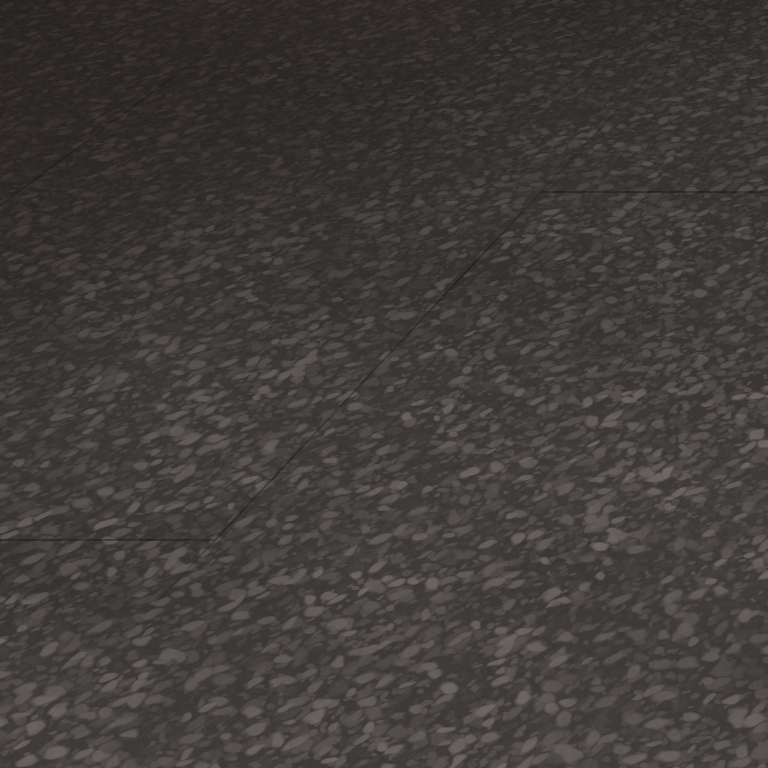
Reproduce this texture procedurally as a Shadertoy shader.

```glsl
// Dark speckled stone floor seen at a slant, with thin plank seams.
// Canvas points are projected onto a ground plane; soft elliptical flecks are
// scattered there in two sizes, then lit by a gradient that fades to the top left.

const vec2  VANISH       = vec2(2.23, 2.38); // where the long seams converge
const float DEPTH_SCALE  = 3.0;
const float FLECK_FREQ   = 108.0;
const float FINE_FREQ    = 205.0;
const float FLECK_SOFT   = 0.42;
const float BASE_GAIN    = 0.84;             // stone between the flecks
const float FLECK_GAIN   = 0.56;             // extra light on a full fleck
const float SHADE_DARK   = 0.170;
const float SHADE_LIGHT  = 0.292;
const vec3  TINT_DARK    = vec3(1.0, 0.895, 0.84);
const vec3  TINT_LIGHT   = vec3(1.0, 0.93, 0.925);
const float SEAM_START   = -1.354;           // ground position of first long seam
const float PLANK_WIDTH  = 0.418;
const float JOINT_Y      = 0.297;            // canvas height of first cross joint
const float JOINT_STEP   = 0.453;
const float SEAM_HALF    = 0.0008;
const float SEAM_DARK    = 0.36;

vec3 hash3(vec2 p) {
    vec3 q = fract(p.xyx * vec3(0.1031, 0.1030, 0.0973));
    q += dot(q, q.yxz + 33.33);
    return fract((q.xxy + q.yzz) * q.zyx);
}

float noise(vec2 p) {
    vec2 cell = floor(p), f = fract(p);
    f = f * f * (3.0 - 2.0 * f);
    float low  = mix(hash3(cell).x, hash3(cell + vec2(1, 0)).x, f.x);
    float high = mix(hash3(cell + vec2(0, 1)).x, hash3(cell + vec2(1, 1)).x, f.x);
    return mix(low, high, f.y);
}

// Strongest of the randomly turned, sized and lit ellipses around p
float flecks(vec2 p) {
    p += 0.35 * (vec2(noise(p * 1.7), noise(p * 1.7 + 41.0)) - 0.5);
    vec2 cell = floor(p);
    float glow = 0.0;
    for (int j = -1; j <= 1; j++)
    for (int i = -1; i <= 1; i++) {
        vec2 id = cell + vec2(i, j);
        vec3 place = hash3(id);
        vec3 look = hash3(id + 157.0);
        vec2 d = p - id - place.xy;
        float turn = 3.14159 * look.x;
        d = mat2(cos(turn), -sin(turn), sin(turn), cos(turn)) * d;
        float radius = mix(0.42, 0.80, look.y);
        float dist = length(d * vec2(1.0, 1.55)) / radius;
        float body = 1.0 - smoothstep(1.0 - FLECK_SOFT, 1.0 + 0.5 * FLECK_SOFT, dist);
        glow = max(glow, body * smoothstep(0.15, 1.05, look.z));
    }
    return glow;
}

// Smooth dark line of the canvas-space distance d
float seamLine(float d) {
    float blur = 0.9 / min(iResolution.x, iResolution.y);
    return 1.0 - smoothstep(SEAM_HALF - 0.5 * blur, SEAM_HALF + blur, abs(d));
}

float seams(vec2 uv, float groundX) {
    float across = (groundX - SEAM_START) / PLANK_WIDTH;
    float plank = floor(across);
    float offset = (across - round(across)) * PLANK_WIDTH;
    float longSeam = seamLine(offset * (VANISH.y - uv.y) * 0.72);
    longSeam *= mix(0.2, 0.85, smoothstep(0.2, 0.32, uv.y));
    longSeam *= mix(1.0, 0.3, smoothstep(0.68, 0.95, uv.y - 0.3 * (1.0 - uv.x) + 0.15));
    float joint = seamLine(uv.y - JOINT_Y - JOINT_STEP * plank);
    float wear = 0.65 + 0.5 * noise(uv * 70.0);
    return clamp(max(longSeam, joint) * wear, 0.0, 1.0);
}

void mainImage(out vec4 fragColor, in vec2 fragCoord) {
    vec2 uv = fragCoord / iResolution.xy;

    // Ground plane
    float nearness = VANISH.y - uv.y;
    vec2 ground = vec2(uv.x - VANISH.x, DEPTH_SCALE) / nearness;

    // Flecks, gathered in loose clusters
    float coarse = flecks(ground * FLECK_FREQ + 300.0);
    float fine = flecks(ground * FINE_FREQ + 700.0);
    float cluster = noise(ground * 24.0 + 90.0) * 0.6 + noise(ground * 55.0 + 20.0) * 0.4;
    float fleck = max(coarse, 0.55 * fine) * mix(0.65, 1.3, cluster);

    // Lighting
    float reach = 0.75 * (1.0 - uv.y) + 0.3 * uv.x;
    float light = smoothstep(-0.05, 0.85, reach);
    vec2 sheenAt = (uv - vec2(0.14, 0.47)) / vec2(0.28, 0.16);
    float shade = mix(SHADE_DARK, SHADE_LIGHT, light);
    shade += 0.025 * exp(-dot(sheenAt, sheenAt));
    shade *= 0.95 + 0.10 * noise(uv * vec2(4.0, 8.0) + 12.0);

    // Stone colour with a faint grain
    float contrast = mix(0.6, 1.0, smoothstep(0.05, 0.6, reach));
    float grain = noise(uv * 300.0) - 0.5;
    float tone = 1.0 + contrast * (BASE_GAIN - 1.0 + FLECK_GAIN * fleck) + 0.07 * grain;
    vec3 color = shade * tone * mix(TINT_DARK, TINT_LIGHT, smoothstep(0.0, 0.5, light));

    color *= 1.0 - SEAM_DARK * seams(uv, ground.x);
    fragColor = vec4(color, 1.0);
}
```
